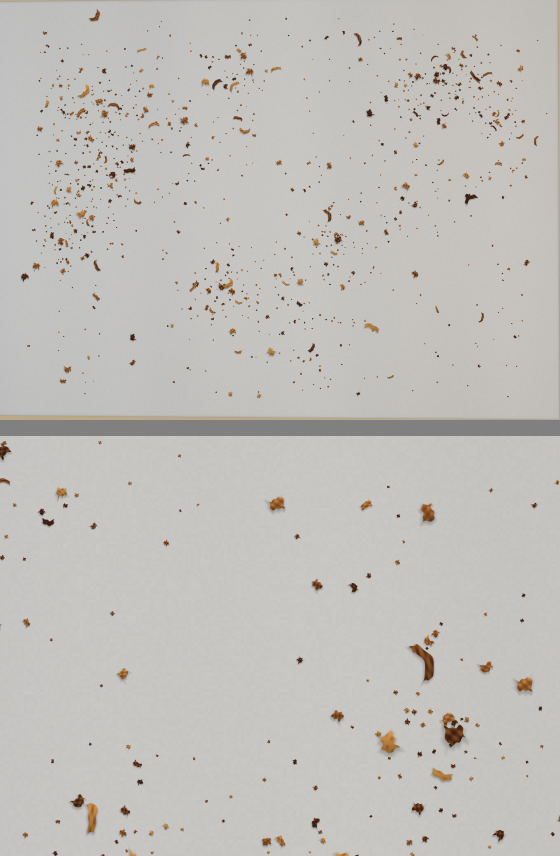
Top: the whole. Bottom: its middle third, enlarged.
Write a Shadertoy shader that draws this texture.

```glsl
// Dry brown shavings, chips and dust strewn over a sheet of pale grey paper.
// Jittered cell grids of several sizes hold bent, ragged flakes; a density map
// gathers them into loose piles. A tan table shows at the rim of the sheet.

#define PAPER vec3(0.778, 0.772, 0.762)
#define TABLE vec3(0.74, 0.66, 0.52)
#define DARK_BROWN vec3(0.23, 0.12, 0.07)
#define RUST vec3(0.52, 0.30, 0.13)
#define OCHRE vec3(0.70, 0.49, 0.24)
#define STRAY_DENSITY 0.17
#define SHADOW_DEPTH 0.20
#define GRAIN 0.012

// Pile centres (xy) and radii (z), in canvas heights
const vec3 PILES[11] = vec3[11](
    vec3(0.17, 0.75, 0.06), vec3(0.26, 0.74, 0.06), vec3(0.25, 0.61, 0.08),
    vec3(0.17, 0.53, 0.07), vec3(0.16, 0.42, 0.06), vec3(0.58, 0.83, 0.06),
    vec3(1.10, 0.80, 0.07), vec3(0.98, 0.77, 0.05), vec3(1.20, 0.72, 0.05),
    vec3(0.54, 0.32, 0.06), vec3(0.78, 0.43, 0.05));

vec4 hash4(vec2 cell, float seed) {
    vec4 h = fract(vec4(cell.xyx, seed) * vec4(0.1031, 0.1030, 0.0973, 0.1099));
    h += dot(h, h.wzxy + 33.33);
    return fract((h.xxyz + h.yzzw) * h.zywx);
}

float density(vec2 p) {
    float aspect = iResolution.x / iResolution.y;
    vec2 rim = min(p, vec2(aspect, 1.0) - p);
    float amount = STRAY_DENSITY * (0.8 + 0.5 * sin(p.x * 9.0 + 2.0 * sin(p.y * 7.0)));
    for (int i = 0; i < 11; i++) {
        vec2 away = (p - PILES[i].xy * vec2(aspect / 1.3333, 1.0)) / PILES[i].z;
        amount += 0.9 * exp(-dot(away, away));
    }
    return amount * smoothstep(0.03, 0.13, rim.x) * smoothstep(0.01, 0.10, rim.y);
}

// Distance to a bent flake with ragged edges; halfSize is half length and width
float flakeDistance(vec2 q, vec2 halfSize, float bend, float phase) {
    q.y += bend * (q.x * q.x / halfSize.x - 0.3 * halfSize.x);
    vec2 u = q / halfSize;
    q += 0.16 * halfSize.y * sin(u.yx * vec2(3.1, 4.3) + phase);
    q.y += 0.14 * halfSize.y * sin(u.x * 8.0 + phase * 3.0);
    float taper = 1.0 - 0.35 * clamp(u.x * sin(phase), -1.0, 1.0);
    vec2 d = abs(q) - halfSize * vec2(0.75, 0.75 * taper);
    return length(max(d, 0.0)) + min(max(d.x, d.y), 0.0) - 0.25 * halfSize.y;
}

vec3 flakeColor(float tone) {
    vec3 c = mix(DARK_BROWN, RUST, smoothstep(0.05, 0.6, tone));
    return mix(c, OCHRE, smoothstep(0.55, 1.0, tone));
}

// One layer of flakes: slim is the range of width over length
void scatter(inout vec3 col, vec2 p, float cell, float len, vec2 slim,
             float curl, float fill, float seed) {
    float px = 1.0 / iResolution.y;
    for (int j = -1; j <= 1; j++)
    for (int i = -1; i <= 1; i++) {
        vec2 id = floor(p / cell) + vec2(i, j);
        vec4 place = hash4(id, seed);
        vec4 look = hash4(id, seed + 17.0);
        vec2 centre = (id + place.xy) * cell;
        if (place.z > fill * density(centre)) continue;

        float angle = 6.2832 * look.x;
        float c = cos(angle), s = sin(angle);
        mat2 turn = mat2(c, -s, s, c);
        float size = len * mix(0.45, 1.0, look.y * look.y);
        vec2 halfSize = size * vec2(1.0, mix(slim.x, slim.y, look.z));
        float bend = curl * (place.w - 0.5);
        float phase = 6.2832 * look.w;
        vec2 q = turn * (p - centre);

        // Soft shadow just below the flake
        vec2 fall = turn * (p - centre + vec2(0.1, 0.35) * halfSize.y);
        float shade = flakeDistance(fall, halfSize, bend, phase);
        col *= 1.0 - SHADOW_DEPTH * (1.0 - smoothstep(-0.3, 0.8, shade / halfSize.y));

        // Body with mottled fibres and a lit upper side
        float d = flakeDistance(q, halfSize, bend, phase);
        vec2 u = q / halfSize;
        float fibre = sin(u.x * 5.0 + phase) * sin(u.y * 4.0 + u.x * 2.0 + phase * 2.0);
        float lit = clamp((p.y - centre.y) / size, -1.0, 1.0);
        vec3 body = flakeColor(look.w + 0.22 * fibre) * (1.0 + 0.2 * lit);
        col = mix(col, body, 1.0 - smoothstep(-0.8, 0.8, d / px));
    }
}

// Sheet with broad uneven light, faint upright folds and fine grain
vec3 paper(vec2 p, float aspect) {
    float x = p.x / aspect;
    float folds = sin(p.x * 11.0 + sin(p.y * 2.0)) + 0.6 * sin(p.x * 27.0 + 1.5 * p.y);
    float light = 1.0 + 0.006 * folds - 0.09 * dot(vec2(x, p.y) - 0.5, vec2(x, p.y) - 0.5);
    float grain = hash4(floor(p * 384.0), 3.0).x - 0.5;
    vec3 tint = mix(vec3(0.99, 1.0, 1.01), vec3(1.01, 1.0, 0.985), x);
    return PAPER * tint * light + GRAIN * grain;
}

void mainImage(out vec4 fragColor, in vec2 fragCoord) {
    vec2 p = fragCoord / iResolution.y;
    float aspect = iResolution.x / iResolution.y;
    float x = p.x / aspect;
    vec3 col = paper(p, aspect);

    // Dust, specks, chips, then long curled shavings
    scatter(col, p, 0.020, 0.0020, vec2(0.6, 1.0), 0.0, 0.95, 11.0);
    scatter(col, p, 0.026, 0.0034, vec2(0.45, 0.9), 0.4, 0.60, 23.0);
    scatter(col, p, 0.034, 0.0085, vec2(0.35, 0.8), 0.8, 0.75, 37.0);
    scatter(col, p, 0.055, 0.0210, vec2(0.14, 0.28), 1.3, 0.55, 53.0);

    // Slightly tilted sheet edges against the table
    float inside = min(p.y - 0.010 * (1.0 - x), 1.0 - p.y - 0.003 * (1.0 - x / 0.22));
    inside = min(inside, aspect - p.x - 0.004 * p.y);
    float soft = 1.2 / iResolution.y;
    col *= 1.0 - 0.2 * exp(-abs(inside) / 0.002);
    col = mix(TABLE, col, smoothstep(-soft, soft, inside));
    fragColor = vec4(clamp(col, 0.0, 1.0), 1.0);
}
```
